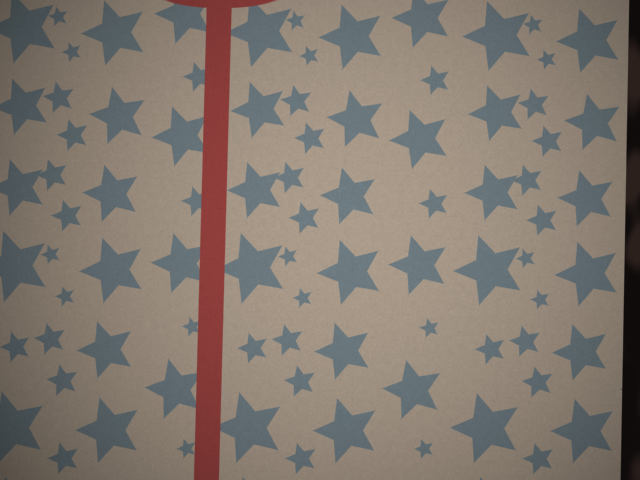
A Shadertoy shader for this pattern:

```glsl
// Slate blue stars on cream wrapping paper, tied with a red ribbon, in dim light.

const vec3 PAPER  = vec3(0.67, 0.61, 0.545);
const vec3 STAR   = vec3(0.43, 0.485, 0.51);
const vec3 RIBBON = vec3(0.59, 0.255, 0.245);
const vec3 DARK   = vec3(0.06, 0.045, 0.045);
const vec3 BLOTCH = vec3(0.22, 0.16, 0.14);

// Lengths are in canvas heights; y runs downward.
const float PERIOD     = 0.495;              // width of one group of columns
const vec2  SKEW       = vec2(0.027, 0.018); // lean of columns, tilt of rows
const float INNER      = 0.47;               // inner to outer star radius
const float JITTER     = 0.007;
const float SOFT       = 0.0018;             // edge blur
const float RIBBON_X   = 0.457;
const float RIBBON_W   = 0.026;              // half width
const vec2  LIGHT_AT   = vec2(0.72, 0.46);
const float LIGHT_FALL = 0.62;
const float GRAIN      = 0.045;

const float PI = 3.14159265;

// Column kinds
const int LARGE = 0, MEDIUM = 1, TINY = 2, MIXED = 3;

vec2 hash2(vec2 p) {
    vec3 q = fract(vec3(p.xyx) * vec3(0.1031, 0.1030, 0.0973));
    q += dot(q, q.yzx + 33.33);
    return fract((q.xx + q.yz) * q.zy) * 2.0 - 1.0;
}

float gradientNoise(vec2 p) {
    vec2 i = floor(p), f = p - i;
    vec2 u = f * f * f * (f * (f * 6.0 - 15.0) + 10.0);
    vec2 o = vec2(0.0, 1.0);
    float a = dot(hash2(i), f);
    float b = dot(hash2(i + o.yx), f - o.yx);
    float c = dot(hash2(i + o.xy), f - o.xy);
    float d = dot(hash2(i + o.yy), f - o.yy);
    return mix(mix(a, b, u.x), mix(c, d, u.x), u.y);
}

float cover(float dist) {
    float w = max(SOFT, 0.7 / iResolution.y);
    return 1.0 - smoothstep(-w, w, dist);
}

// Five-pointed star with one tip facing left
float starDistance(vec2 p, float radius, float turn) {
    float sector = 0.4 * PI;
    float a = atan(p.y, -p.x) + turn;
    a = abs(mod(a + 0.5 * sector, sector) - 0.5 * sector);
    vec2 folded = length(p) * vec2(cos(a), sin(a));
    vec2 edge = INNER * vec2(cos(0.5 * sector), sin(0.5 * sector)) - vec2(1.0, 0.0);
    return dot(folded - vec2(radius, 0.0), normalize(vec2(edge.y, -edge.x)));
}

// Star size follows a fixed rhythm down each column
float starRadius(int kind, float row) {
    float beat = mod(row, 5.0);
    bool strong = beat < 0.5 || abs(beat - 3.0) < 0.5;
    if (kind == LARGE)  return strong ? 0.077 : beat > 3.5 ? 0.033 : 0.061;
    if (kind == MEDIUM) return strong ? 0.071 : 0.062;
    if (kind == TINY)   return mod(row, 12.0) == 10.0 ? 0.0 : mod(row, 6.0) < 1.5 ? 0.021 : 0.034;
    return mod(row, 2.0) < 0.5 ? 0.065 : mod(row, 8.0) < 4.0 ? 0.032 : 0.021;
}

// Nearest star in a repeated column; odd rows step sideways by zigzag
float starColumn(vec2 p, int kind, vec2 start, float spacing, float zigzag) {
    p -= start;
    float group = round(p.x / PERIOD);
    p.x -= group * PERIOD;
    float nearest = round(p.y / spacing);
    float dist = 1.0;
    for (float k = -1.0; k <= 1.0; k++) {
        float row = nearest + k;
        float radius = starRadius(kind, row);
        if (radius <= 0.0) continue;
        vec2 wobble = hash2(vec2(row + 20.0, float(kind) * 7.0 + 3.0));
        vec2 center = vec2(zigzag * mod(row, 2.0), row * spacing) + JITTER * wobble;
        dist = min(dist, starDistance(p - center, radius, 0.08 * wobble.y));
    }
    return dist;
}

void mainImage(out vec4 fragColor, in vec2 fragCoord) {
    vec2 p = fragCoord / iResolution.y;
    p.y = 1.0 - p.y;
    vec2 q = p + vec2(SKEW.x * p.y, -SKEW.y * (p.x - 0.55) * (1.0 - p.y));

    // Printed stars
    float stars = starColumn(q, LARGE, vec2(0.548, 0.07), 0.164, 0.0);
    stars = min(stars, starColumn(q, MEDIUM, vec2(0.743, 0.077), 0.164, 0.0));
    stars = min(stars, starColumn(q, TINY, vec2(0.617, 0.036), 0.0835, 0.034));
    stars = min(stars, starColumn(q, MIXED, vec2(0.888, 0.033), 0.129, 0.022));
    vec3 color = mix(PAPER, STAR, cover(stars));

    // Ribbon and the lower rim of its bow
    float ribbon = abs(q.x - RIBBON_X) - RIBBON_W;
    vec2 bowSize = vec2(0.13, 0.031);
    float bow = (length((p - vec2(0.46, -0.014)) / bowSize) - 1.0) * bowSize.y;
    color = mix(color, RIBBON, cover(min(ribbon, bow)));

    // Lamp falloff and fine grain
    vec2 away = p - LIGHT_AT;
    color *= 1.0 - LIGHT_FALL * dot(away, away);
    float grain = gradientNoise(p * 190.0) + 0.6 * gradientNoise(p * 70.0 + 9.0);
    color *= 1.0 + GRAIN * grain;

    // Dark room beyond the right edge of the paper
    float blotch = smoothstep(0.05, 0.35, gradientNoise(p * vec2(14.0, 9.0) + 4.0));
    vec3 room = mix(DARK, BLOTCH, blotch * 0.7);
    color = mix(color, room, cover(1.311 - 0.018 * p.y - p.x));

    fragColor = vec4(color, 1.0);
}
```
